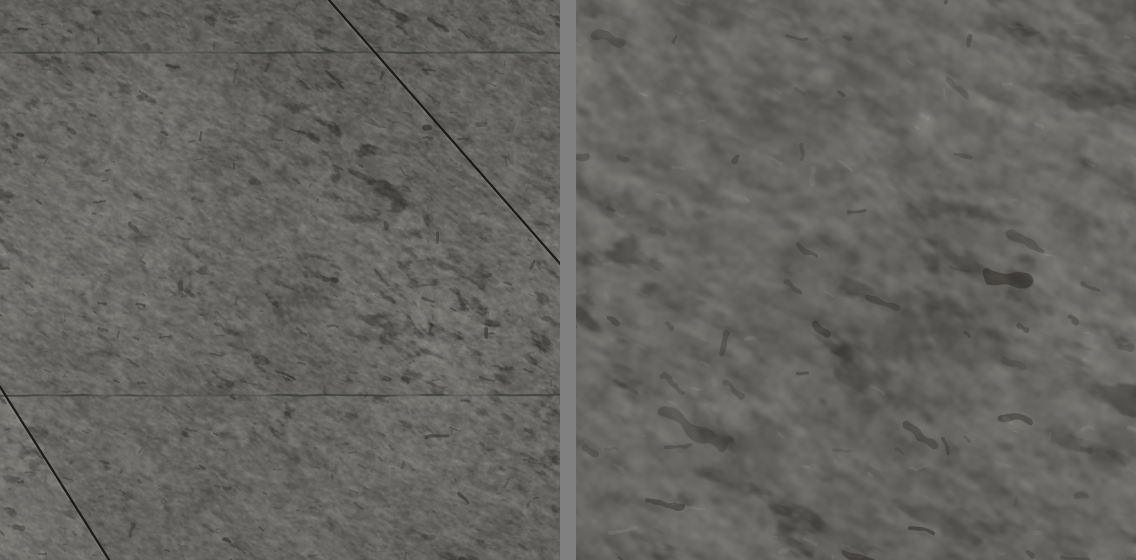
Left: the whole. Right: its middle third, enlarged.
This texture is drawn by a WebGL 1 fragment shader. Its source:

```glsl
precision highp float;
// Weathered grey stone slabs with slanted dark joints, faint level seams and small flecks.
uniform vec2 u_resolution;

float hash(vec2 p) {
  vec3 q = fract(vec3(p.xyx) * vec3(0.1031, 0.103, 0.0973));
  q += dot(q, q.yzx + 33.33);
  return fract((q.x + q.y) * q.z);
}

float noise(vec2 p) {
  vec2 i = floor(p), f = fract(p);
  f = f * f * (3.0 - 2.0 * f);
  return mix(mix(hash(i), hash(i + vec2(1, 0)), f.x),
             mix(hash(i + vec2(0, 1)), hash(i + vec2(1, 1)), f.x), f.y);
}

float fbm(vec2 p) {
  float sum = 0.0, amp = 0.533;
  for (int i = 0; i < 4; i++) {
    sum += amp * noise(p);
    p = mat2(1.6, 1.2, -1.2, 1.6) * p + 17.3;
    amp *= 0.5;
  }
  return sum;
}

// Coverage of one short ragged dash per grid cell, present with the given chance.
float flecks(vec2 p, float chance, float seed, float blur) {
  vec2 id = floor(p) + seed;
  vec2 d = fract(p) - 0.35 - 0.3 * vec2(hash(id + 3.1), hash(id + 7.7));
  float angle = mix(-0.85, 0.2, hash(id + 11.3));
  if (hash(id + 41.0) > 0.88) angle += 1.7;
  float c = cos(angle), s = sin(angle);
  d = vec2(c * d.x + s * d.y, c * d.y - s * d.x);
  d.y += 0.05 * (noise(p * 9.0 + seed) - 0.5);
  float halfLength = mix(0.05, 0.24, pow(hash(id + 19.9), 2.0));
  float width = mix(0.02, 0.055, hash(id + 27.1)) * (0.6 + 0.6 * noise(p * 12.0));
  d.x -= clamp(d.x, -halfLength, halfLength);
  float shape = 1.0 - smoothstep(width - blur, width + blur, length(d));
  return shape * step(hash(id), chance) * mix(0.4, 1.0, hash(id + 53.0));
}

void main() {
  vec2 uv = gl_FragCoord.xy / u_resolution;
  float pixel = 1.0 / min(u_resolution.x, u_resolution.y);

  // Slanted joints fan out from a far vanishing point; seams stay level.
  float depth = 5.157 - uv.y;
  float slope = (uv.x + 3.054) / depth;
  float column = (slope - 0.630) / 0.246;
  float row = (uv.y - 0.294 + 0.002 * (noise(uv * vec2(26.0, 3.0)) - 0.5)) / 0.612;
  float joint = (column - floor(column + 0.5)) * 0.246 * depth / sqrt(1.0 + slope * slope);
  float seam = abs(row - floor(row + 0.5)) * 0.612;
  vec2 slab = vec2(floor(column), floor(row));

  // Grain runs gently down to the right.
  vec2 grain = vec2(dot(uv, vec2(0.89, -0.45)), dot(uv, vec2(0.45, 0.89)));
  grain += 0.012 * (vec2(noise(uv * 14.0), noise(uv * 14.0 + 31.0)) - 0.5);
  grain += slab * 3.7;
  float tone = 0.412;
  tone += 0.09 * (fbm(uv * 4.0 + 5.0) - 0.5);
  tone += 0.13 * (fbm(grain * vec2(38.0, 80.0)) - 0.5);
  tone += 0.075 * (noise(grain * vec2(105.0, 200.0)) - 0.5);
  tone += 0.035 * (noise(uv * 250.0) - 0.5);

  // Slab shading: paler near corner, duller top edge, pale worn sweep.
  tone += 0.035 * step(column, 0.0) - 0.025 * smoothstep(0.75, 1.0, uv.y);
  vec2 sweep = uv - vec2(0.73, 0.42);
  float across = dot(sweep, vec2(0.64, 0.77));
  float along = dot(sweep, vec2(0.77, -0.64));
  tone += 0.025 * exp(-across * across * 90.0 - along * along * 9.0);

  // Pitted dark patches, densest in a band beside the sweep, and one soft stain.
  float band = exp(-pow((across - 0.09) * 11.0, 2.0) - pow(along * 3.0, 2.0));
  float pits = fbm(grain * vec2(32.0, 62.0) + 71.0);
  float patches = 0.35 + 0.65 * smoothstep(0.42, 0.65, fbm(uv * 7.0 + 23.0));
  tone -= 0.10 * patches * smoothstep(0.60 - 0.07 * band, 0.78 - 0.07 * band, pits);
  tone -= 0.05 * band * smoothstep(0.5, 0.68, pits);
  vec2 stain = (uv - vec2(0.56, 0.47)) * vec2(24.0, 32.0);
  tone -= 0.035 * exp(-dot(stain, stain));

  // Scattered dark flecks, with fewer pale chips.
  float dark = 0.0, pale = 0.0;
  for (int i = 0; i < 4; i++) {
    float k = float(i);
    float scale = 11.0 + 6.0 * k;
    vec2 p = uv * scale + vec2(0.37, 0.61) * k;
    float blur = scale * pixel * 0.8;
    dark = max(dark, flecks(p, 0.20 + 0.06 * k, 60.0 * k, blur) * (1.0 - 0.12 * k));
    pale = max(pale, flecks(p * 1.7 + 0.3, 0.12, 60.0 * k + 300.0, blur * 1.7));
  }
  vec3 color = tone * vec3(1.0, 0.99, 0.953);
  color = mix(color, vec3(0.18, 0.165, 0.15), dark * 0.6);
  color += 0.045 * pale;

  // Faint broken seams and crisp joints with a thin lit lip.
  float wear = 0.3 + 0.5 * smoothstep(0.25, 0.7, noise(uv * vec2(22.0, 6.0)));
  float seamLine = 1.0 - smoothstep(0.0012 - pixel * 0.5, 0.0012 + pixel, seam);
  color = mix(color, vec3(0.21, 0.225, 0.215), seamLine * wear);
  float lip = 1.0 - smoothstep(0.0008, 0.0008 + pixel, abs(joint + 0.0032));
  color += 0.06 * lip * noise(uv * 40.0);
  float jointLine = 1.0 - smoothstep(0.0018 - pixel * 0.5, 0.0018 + pixel * 0.7, abs(joint));
  color = mix(color, vec3(0.09, 0.09, 0.08), jointLine * 0.95);

  gl_FragColor = vec4(color, 1.0);
}
```
